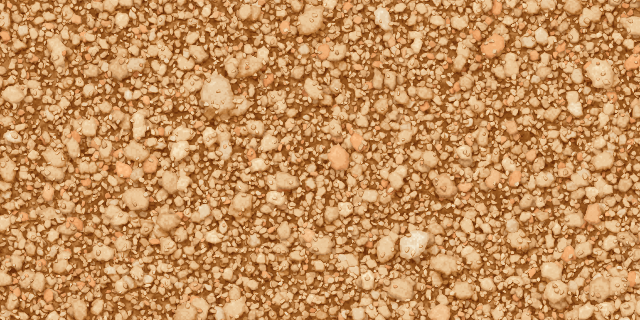
Give the GLSL for this texture, as a WebGL 1 fragment shader.

```glsl
precision highp float;
// Golden biscuit crumbs: layers of angular grains, scattered from fine to coarse.
// Each layer shades its grains as lit domes and drops soft shadows on those below;
// the resulting tone is mapped through a toasted colour ramp.
uniform vec2 u_resolution;

const vec3 UMBER  = vec3(0.40, 0.165, 0.03);
const vec3 TOAST  = vec3(0.58, 0.33, 0.11);
const vec3 HONEY  = vec3(0.75, 0.49, 0.24);
const vec3 DUSTY  = vec3(0.71, 0.51, 0.32);
const vec3 BISCUIT = vec3(0.86, 0.66, 0.45);
const vec3 CREAM  = vec3(0.92, 0.78, 0.60);
const vec3 PALE   = vec3(0.98, 0.91, 0.78);
const vec3 BAKED_TINT = vec3(1.03, 0.88, 0.76);
const vec3 NUT_TINT = vec3(0.99, 1.03, 1.10);
const vec2 LIGHT = vec2(-0.30, 0.95);
const float LIGHT_TILT = 0.19;
const float EDGE_DARK = 0.32;
const float SHADOW = 0.50;
const float SHADOW_SHIFT = 0.28;
const float ROUGHNESS = 0.30;
const float CRAGGINESS = 0.007;

// Three random values in 0..1 for a lattice point.
vec3 hash3(vec2 p) {
  vec3 q = fract(p.xyx * vec3(0.1031, 0.1030, 0.0973));
  q += dot(q, q.yxz + 33.33);
  return fract((q.xxy + q.yzz) * q.zyx);
}

float noise(vec2 p) {
  vec2 i = floor(p), f = fract(p);
  f = f * f * (3.0 - 2.0 * f);
  float low = mix(hash3(i).x, hash3(i + vec2(1.0, 0.0)).x, f.x);
  float high = mix(hash3(i + vec2(0.0, 1.0)).x, hash3(i + 1.0).x, f.x);
  return mix(low, high, f.y);
}

// Distance to a random, stretched hexagonal grain: 1 on its outline.
float grainDistance(vec2 d, vec3 shape) {
  float spin = 6.2832 * shape.y;
  float c = cos(spin), s = sin(spin);
  d = mat2(c, -s, s, c) * d;
  d *= vec2(0.86, 1.0 + 0.35 * shape.z);
  float flatSide = 0.0;
  for (int k = 0; k < 6; k++) {
    float side = float(k);
    float vary = fract(shape.x * (13.0 + 7.3 * side));
    float angle = 1.0472 * (side + 0.6 * vary);
    float reach = mix(0.72, 1.08, fract(vary * 5.7));
    flatSide = max(flatSide, dot(d, vec2(cos(angle), sin(angle))) / reach);
  }
  return mix(length(d), flatSide, 0.7);
}

// Paints one layer of grains over surface (x: tone, y: hue).
void scatter(inout vec2 surface, vec2 p, float cell, float density,
             float brightness, float seed) {
  vec2 q = p / cell + seed;
  vec2 home = floor(q);
  float nearest = 9.0, shade = 0.0, hue = 0.5, shadow = 0.0, grainSize = 0.4;
  for (int y = -1; y <= 1; y++) {
    for (int x = -1; x <= 1; x++) {
      vec2 id = home + vec2(float(x), float(y));
      vec3 place = hash3(id + seed);
      if (place.z > density) continue;
      vec3 shape = hash3(id + seed + 71.0);
      float size = mix(0.34, 0.60, shape.x * shape.x);
      vec2 d = (q - id - 0.5 - 0.8 * (place.xy - 0.5)) / size;
      float e = grainDistance(d, shape);
      float umbra = length(d + SHADOW_SHIFT * LIGHT);
      shadow = max(shadow, 1.0 - smoothstep(0.65, 1.40, umbra));
      if (e < nearest) {
        nearest = e;
        grainSize = size;
        hue = fract(shape.z * 9.7 + place.x);
        shade = brightness + 0.22 * (fract(shape.y * 11.3) - 0.5)
              + LIGHT_TILT * dot(d, LIGHT) * min(e, 1.0)
              - EDGE_DARK * smoothstep(0.55, 1.05, e);
      }
    }
  }
  float soft = 0.7 / (u_resolution.y * cell * grainSize);
  float cover = 1.0 - smoothstep(1.0 - soft, 1.0 + soft, nearest);
  surface.x *= 1.0 - SHADOW * shadow;
  surface = mix(surface, vec2(shade, hue), cover);
}

vec3 crumbColour(float tone, float hue) {
  vec3 middle = mix(HONEY, DUSTY, smoothstep(0.25, 0.65, hue));
  vec3 c = mix(UMBER, TOAST, smoothstep(0.02, 0.26, tone));
  c = mix(c, middle, smoothstep(0.26, 0.48, tone));
  c = mix(c, BISCUIT, smoothstep(0.46, 0.68, tone));
  c = mix(c, CREAM, smoothstep(0.68, 0.90, tone));
  c = mix(c, PALE, smoothstep(0.92, 1.18, tone));
  c *= mix(vec3(1.0), BAKED_TINT, smoothstep(0.82, 0.97, hue));
  return c * mix(NUT_TINT, vec3(1.0), smoothstep(0.03, 0.14, hue));
}

void main() {
  vec2 p = gl_FragCoord.xy / u_resolution.y;
  vec2 warp = vec2(noise(p * 75.0), noise(p * 75.0 + 40.0)) - 0.5;
  vec2 g = p + CRAGGINESS * warp;
  // Coarse crumbs gather in drifts and thin out to the right.
  float coarse = 0.78 + 0.55 * noise(p * 5.0 + 9.0) - 0.12 * (p.x - 1.0);

  vec2 surface = vec2(0.15 + 0.35 * noise(p * 60.0), 0.4);
  scatter(surface, g, 0.019, 0.95, 0.74, 13.0);
  scatter(surface, g, 0.029, 0.62, 0.83, 37.0);
  scatter(surface, g, 0.045, 0.42 * coarse, 0.88, 59.0);
  scatter(surface, g, 0.068, 0.20 * coarse, 0.91, 83.0);
  scatter(surface, g, 0.105, 0.045 * coarse, 0.92, 107.0);
  scatter(surface, g, 0.016, 0.16, 0.88, 131.0);

  // Porous surface of the crumbs.
  float grit = 0.6 * noise(p * 190.0) + 0.4 * noise(p * 85.0 + 21.0) - 0.5;
  gl_FragColor = vec4(crumbColour(surface.x + ROUGHNESS * grit, surface.y), 1.0);
}
```
